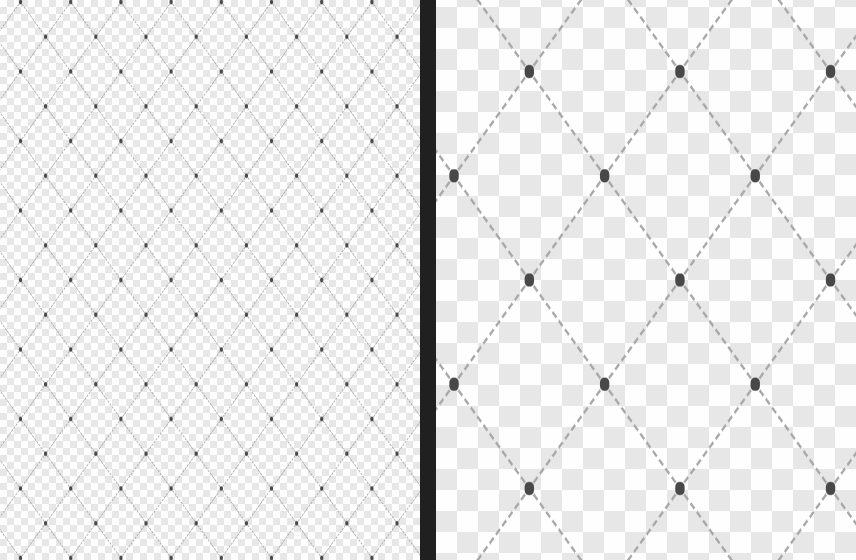
Left, the full canvas; right, a detail of the centre.
Give the GLSL for this pattern, as a Shadertoy shader.

```glsl
// Dashed diamond lattice with dark oval studs over a pale grey and white checkerboard.

// Lengths are fractions of the canvas height.
const float PI = 3.14159265;
const float CHECKS_DOWN = 80.0;                  // checker squares per canvas height
const vec2  PERIOD = vec2(0.08965, 0.1241);      // full width and height of a diamond
const vec2  ANCHOR = vec2(0.3952, 0.5);          // position of one stud
const vec2  STUD_RADIUS = vec2(0.0028, 0.0039);
const float STUD_SQUARENESS = 2.6;               // 2 is an ellipse, higher is boxier
const float LINE_WIDTH = 0.0014;
const float DASHES_PER_SIDE = 12.0;
const float DASH_FILL = 0.62;                    // drawn share of each dash step

const vec3 WHITE = vec3(0.995);
const vec3 GREY = vec3(0.904);
const vec3 LINE_COLOR = vec3(0.66);
const vec3 STUD_COLOR = vec3(0.285, 0.28, 0.285);

// Coverage of a shape from its signed distance, softened over one pixel.
float coverage(float dist, float pixel) {
    return clamp(0.5 - dist / pixel, 0.0, 1.0);
}

// +1 on even cells and -1 on odd cells, with smoothed transitions.
vec2 squareWave(vec2 cell, float pixel) {
    return clamp(sin(PI * cell) / (0.5 * PI * pixel), -1.0, 1.0);
}

// Signed distance to the nearest whole number, from -0.5 to 0.5.
vec2 toNearest(vec2 v) {
    return fract(v + 0.5) - 0.5;
}

vec3 checkerboard(vec2 p, float pixel) {
    vec2 wave = squareWave(vec2(p.x, 1.0 - p.y) * CHECKS_DOWN, pixel * CHECKS_DOWN);
    return mix(GREY, WHITE, 0.5 + 0.5 * wave.x * wave.y);
}

// Both families of slanted lines; whole values of diag lie on them.
float dashedLines(vec2 diag, float pixel) {
    float gradient = length(1.0 / PERIOD);
    vec2 lineDist = abs(toNearest(diag)) / gradient - 0.5 * LINE_WIDTH;
    float dashLength = 0.5 * length(PERIOD) / DASHES_PER_SIDE;
    vec2 dashDist = (abs(toNearest(diag.yx * DASHES_PER_SIDE)) - 0.5 * DASH_FILL) * dashLength;
    vec2 dist = max(lineDist, dashDist);
    float rising = coverage(dist.x, pixel);
    float falling = coverage(dist.y, pixel);
    return max(rising, falling);
}

// A rounded oval at every crossing of the lines.
float studs(vec2 diag, float pixel) {
    vec2 d = toNearest(diag);
    vec2 offset = 0.5 * vec2(d.x + d.y, d.x - d.y) * PERIOD;
    vec2 scaled = pow(abs(offset) / STUD_RADIUS, vec2(STUD_SQUARENESS));
    float radius = pow(scaled.x + scaled.y, 1.0 / STUD_SQUARENESS);
    return coverage((radius - 1.0) * STUD_RADIUS.x, pixel);
}

void mainImage(out vec4 fragColor, in vec2 fragCoord) {
    float pixel = 1.0 / iResolution.y;
    vec2 p = fragCoord * pixel;

    // Diagonal coordinates aligned with the two line directions
    vec2 q = (p - ANCHOR) / PERIOD;
    vec2 diag = vec2(q.x + q.y, q.x - q.y);

    vec3 color = checkerboard(p, pixel);
    color = mix(color, LINE_COLOR, dashedLines(diag, pixel));
    color = mix(color, STUD_COLOR, studs(diag, pixel));
    fragColor = vec4(color, 1.0);
}
```
